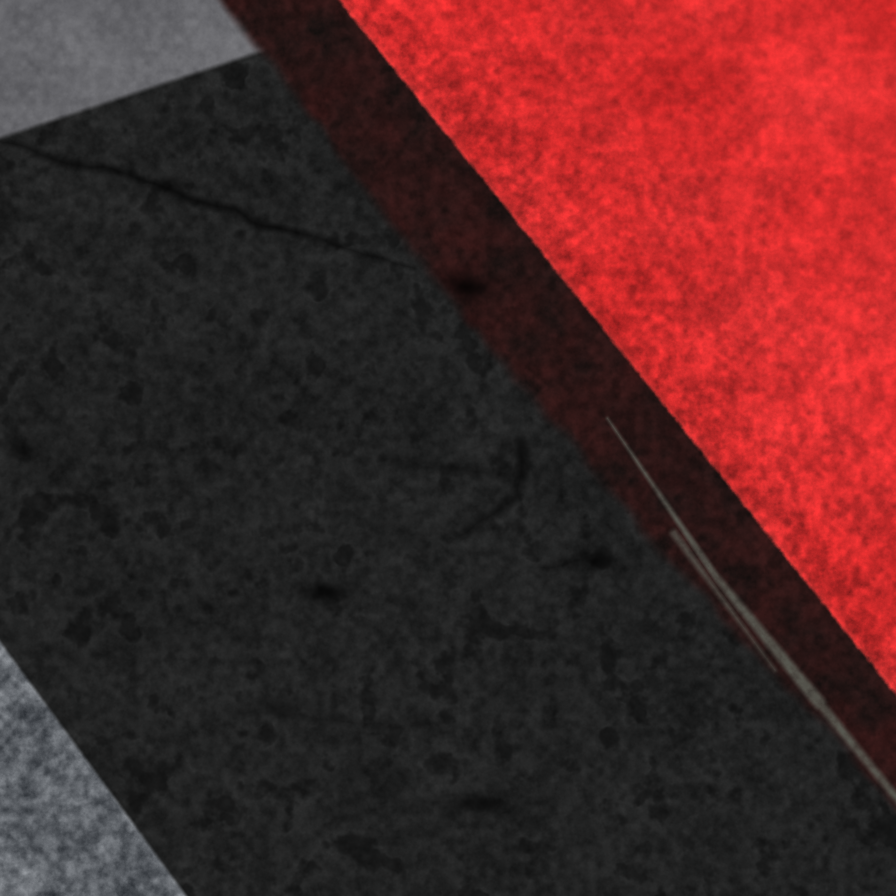
Reproduce this texture procedurally as a three.js fragment shader.

```glsl
// Worn asphalt with a red painted area, grey slabs, cracks and a pale scratch.
varying vec2 vUv;

float hash(vec2 p) {
  vec3 q = fract(vec3(p.xyx) * 0.1031);
  q += dot(q, q.yzx + 33.33);
  return fract((q.x + q.y) * q.z);
}

float noise(vec2 p) {
  vec2 i = floor(p);
  vec2 f = fract(p);
  f = f * f * (3.0 - 2.0 * f);
  float low = mix(hash(i), hash(i + vec2(1.0, 0.0)), f.x);
  float high = mix(hash(i + vec2(0.0, 1.0)), hash(i + vec2(1.0)), f.x);
  return mix(low, high, f.y);
}

float fbm(vec2 p) {
  float sum = 0.0;
  float weight = 0.5;
  for (int i = 0; i < 4; i++) {
    sum += weight * noise(p);
    p = mat2(1.6, 1.2, -1.2, 1.6) * p + 7.3;
    weight *= 0.5;
  }
  return sum / 0.9375;
}

// Signed distance to a line, positive on the left of a -> b
float sideOf(vec2 p, vec2 a, vec2 b) {
  vec2 d = normalize(b - a);
  return dot(p - a, vec2(-d.y, d.x));
}

float cover(float d, float blur) {
  return smoothstep(-blur, blur, d);
}

// Soft stroke whose half width runs from wa to wb
float stroke(vec2 p, vec2 a, vec2 b, float wa, float wb, float blur) {
  vec2 ab = b - a;
  float t = clamp(dot(p - a, ab) / dot(ab, ab), 0.0, 1.0);
  return cover(mix(wa, wb, t) - length(p - a - ab * t), blur);
}

float spot(vec2 p, vec2 center, vec2 size) {
  vec2 q = (p - center) / size;
  return exp(-dot(q, q));
}

float cracks(vec2 p) {
  float c = 0.75 * stroke(p, vec2(-0.01, 0.843), vec2(0.17, 0.795), 0.002, 0.005, 0.006);
  c = max(c, 0.85 * stroke(p, vec2(0.17, 0.795), vec2(0.33, 0.737), 0.005, 0.004, 0.006));
  c = max(c, 0.7 * stroke(p, vec2(0.33, 0.737), vec2(0.46, 0.700), 0.004, 0.001, 0.006));
  // Hooked crack
  c = max(c, 0.8 * stroke(p, vec2(0.582, 0.505), vec2(0.580, 0.450), 0.007, 0.006, 0.009));
  c = max(c, 0.75 * stroke(p, vec2(0.580, 0.450), vec2(0.515, 0.402), 0.005, 0.002, 0.008));
  c = max(c, 0.5 * stroke(p, vec2(0.43, 0.490), vec2(0.57, 0.468), 0.001, 0.006, 0.010));
  c = max(c, 0.6 * stroke(p, vec2(0.60, 0.366), vec2(0.68, 0.376), 0.002, 0.005, 0.007));
  return max(c, 0.45 * stroke(p, vec2(0.27, 0.205), vec2(0.48, 0.190), 0.004, 0.001, 0.009));
}

float pits(vec2 p) {
  float s = spot(p, vec2(0.522, 0.681), vec2(0.026, 0.016));
  s += spot(p, vec2(0.365, 0.339), vec2(0.028, 0.011));
  s += 0.8 * spot(p, vec2(0.665, 0.375), vec2(0.022, 0.011));
  s += 0.8 * spot(p, vec2(0.530, 0.102), vec2(0.030, 0.010));
  s += 0.7 * spot(p, vec2(0.180, 0.793), vec2(0.022, 0.010));
  s += 0.6 * spot(p, vec2(0.310, 0.207), vec2(0.028, 0.011));
  s += 0.5 * spot(p, vec2(0.235, 0.480), vec2(0.012));
  return min(s + 0.6 * spot(p, vec2(0.025, 0.499), vec2(0.016, 0.011)), 1.0);
}

float scratch(vec2 p, float grain) {
  float s = stroke(p, vec2(0.678, 0.533), vec2(0.80, 0.355), 0.001, 0.004, 0.003);
  s = max(s, stroke(p, vec2(0.80, 0.355), vec2(0.915, 0.215), 0.004, 0.007, 0.004));
  s = max(s, stroke(p, vec2(0.915, 0.215), vec2(1.01, 0.098), 0.005, 0.004, 0.004));
  s = max(s, 0.8 * stroke(p, vec2(0.752, 0.405), vec2(0.865, 0.252), 0.004, 0.001, 0.004));
  return s * (0.55 + 0.6 * grain);
}

void main() {
  vec2 p = vUv;
  float cloud = fbm(p * 9.0);
  float mottle = fbm(p * 34.0 + 11.0);
  float grain = fbm(p * 115.0 + 5.0);
  vec2 rough = p + 0.009 * (vec2(noise(p * 42.0), noise(p * 42.0 + 50.0)) - 0.5);

  // Asphalt
  vec3 color = vec3(0.128, 0.130, 0.130);
  color += 0.10 * (grain - 0.5) + 0.07 * (mottle - 0.5) + 0.04 * (cloud - 0.5);
  color *= 1.0 - 0.4 * smoothstep(0.58, 0.76, mottle);

  // Grey slabs
  float upper = cover(sideOf(p, vec2(0.0, 0.846), vec2(0.286, 0.941)), 0.004);
  vec3 upperGrey = vec3(0.40, 0.40, 0.415) + 0.11 * (grain - 0.5) + 0.14 * (cloud - 0.5);
  color = mix(color, upperGrey, upper);
  float lowerEdge = -sideOf(p, vec2(0.0, 0.284), vec2(0.208, 0.0));
  vec3 lowerGrey = vec3(0.36, 0.375, 0.395) + 0.34 * (grain - 0.5) + 0.26 * (mottle - 0.5);
  lowerGrey += 0.08 * exp(-abs(lowerEdge) * 180.0);
  color = mix(color, lowerGrey, cover(lowerEdge, 0.003));

  // Dark maroon border
  float border = sideOf(rough, vec2(0.247, 1.0), vec2(1.0, 0.100));
  border += 0.018 * smoothstep(0.25, 0.5, p.x) * (1.0 - smoothstep(0.7, 1.0, p.x));
  vec3 maroon = vec3(0.155, 0.083, 0.080) + vec3(0.13, 0.06, 0.06) * (grain - 0.5);
  maroon += vec3(0.12, 0.02, 0.02) * (mottle - 0.5);
  color = mix(color, maroon, cover(border, 0.009));

  color *= 1.0 - 0.72 * max(cracks(rough), pits(rough));
  color = mix(color, vec3(0.34, 0.34, 0.31), scratch(p, grain));

  // Red paint, more worn along its edge
  float paint = sideOf(p, vec2(0.378, 1.0), vec2(1.0, 0.225)) + 0.003 * (grain - 0.5);
  float wear = 0.35 + 0.65 * exp(-max(paint, 0.0) * 5.0);
  vec3 red = vec3(0.83, 0.18, 0.18) + vec3(0.16, 0.08, 0.08) * (cloud - 0.5);
  red *= 1.0 + 0.75 * wear * (grain - 0.5) + 0.28 * (mottle - 0.5);
  red *= 1.0 - 0.10 * exp(-max(paint, 0.0) * 12.0);
  red += vec3(0.10, 0.07, 0.06) * exp(-abs(paint) * 300.0);
  color = mix(color, red, cover(paint, 0.003));

  gl_FragColor = vec4(clamp(color, 0.0, 1.0), 1.0);
}
```
